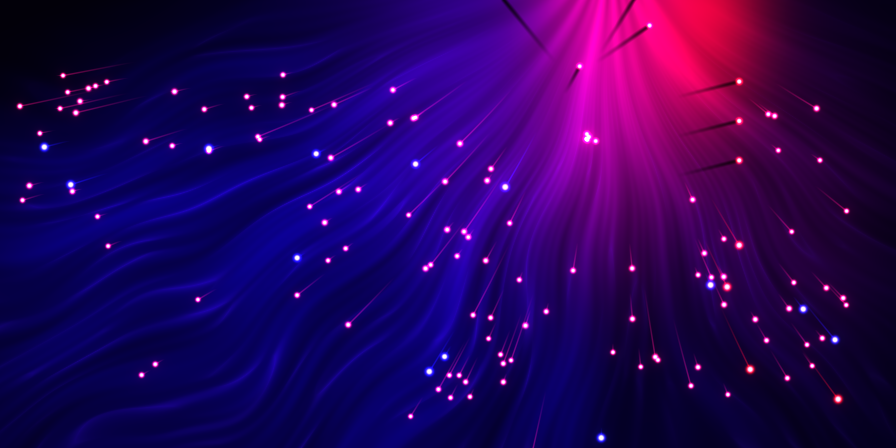
Give the GLSL for this background, as a WebGL 1 fragment shader.

```glsl
precision highp float;
// Fibre-optic spray: a bright magenta and red bundle at the top fans out into
// dark blue. Strands follow x = k * depth^1.6, so noise is stretched along k;
// glowing tips with fading tails are scattered by hashes on the same curves.
uniform vec2 u_resolution;

const vec2 SOURCE = vec2(1.36, 1.2);

vec2 hash2(float n) {
  return fract(sin(vec2(n * 12.99 + 1.3, n * 78.23 + 4.1)) * 4375.85);
}

vec2 gradientAt(vec2 cell) {
  float angle = 6.2832 * fract(sin(dot(cell, vec2(127.1, 311.7))) * 4375.85);
  return vec2(cos(angle), sin(angle));
}

float gradientNoise(vec2 p) {
  vec2 i = floor(p), f = fract(p);
  vec2 u = f * f * f * (f * (f * 6.0 - 15.0) + 10.0);
  float low = mix(dot(gradientAt(i), f),
                  dot(gradientAt(i + vec2(1, 0)), f - vec2(1, 0)), u.x);
  float high = mix(dot(gradientAt(i + vec2(0, 1)), f - vec2(0, 1)),
                   dot(gradientAt(i + vec2(1, 1)), f - vec2(1, 1)), u.x);
  return mix(low, high, u.y);
}

float softGlow(vec2 p, vec2 centre, vec2 radii) {
  vec2 d = (p - centre) / radii;
  return exp(-dot(d, d));
}

// Thin stroke, solid at the tip and fading towards the root
float stroke(vec2 p, vec2 tip, vec2 root, float width) {
  vec2 along = root - tip;
  float t = clamp(dot(p - tip, along) / dot(along, along), 0.0, 1.0);
  float d = length(p - tip - along * t);
  return (1.0 - t) * (1.0 - smoothstep(0.0, width + 1.0 / u_resolution.y, d));
}

// White core, coloured rim and faint halo
vec3 lightTip(vec2 p, vec2 centre, float size, vec3 tint) {
  float d = length(p - centre) / size;
  float d2 = d * d;
  return tint * (1.1 * exp(-d2 * d2 * 0.22) + 0.14 * exp(-d * 0.55))
       + vec3(0.95) * exp(-d2 * d2 * 1.4);
}

// Curved tail running back from a tip towards the source
float fibreTail(vec2 q, vec2 tip, float reach) {
  float t = q.y / tip.y;
  float slope = 1.6 * tip.x / tip.y * pow(t, 0.6);
  float stretch = sqrt(1.0 + slope * slope);
  float side = abs(q.x - tip.x * pow(t, 1.6)) / stretch;
  float along = (tip.y - q.y) * stretch;
  return step(0.0, along) * clamp(1.0 - along / reach, 0.0, 1.0)
       * (1.0 - smoothstep(0.0, 0.001 + 1.0 / u_resolution.y, side));
}

// Uneven scatter: wide left, dense centre column, sparse gap, right cluster
vec2 tipPosition(float i) {
  vec2 h = hash2(i), g = hash2(i + 211.0);
  vec2 bell = h + g - 1.0;
  if (i < 52.0) return vec2(0.03 + 0.9 * h.x, 0.01 + 0.8 * sqrt(h.y) + 0.1 * g.y);
  if (i < 84.0) return vec2(1.04, 0.32) + bell * vec2(0.19, 0.4);
  if (i < 94.0) return vec2(1.2 + 0.38 * h.x, 0.02 + 0.45 * h.y);
  return vec2(1.71, 0.44) + bell * vec2(0.24, 0.44);
}

void main() {
  vec2 p = gl_FragCoord.xy / u_resolution.y;
  p.x += 1.0 - 0.5 * u_resolution.x / u_resolution.y;
  vec2 q = vec2(p.x - SOURCE.x, max(SOURCE.y - p.y, 0.01));
  float r = length(q);
  float strand = atan(q.x, pow(q.y, 1.6)) + 0.12 * gradientNoise(p * 2.6);

  // Streaks along the strands, smooth in the bundle and finer further out
  float broad = gradientNoise(vec2(strand * 6.0, r * 1.8));
  float medium = gradientNoise(vec2(strand * 16.0 + 7.0, r * 2.4));
  float fine = gradientNoise(vec2(strand * 42.0 + 3.0, r * 2.8));
  float loose = smoothstep(0.25, 0.85, r);
  float streak = max(1.0 + 0.5 * broad + (0.5 * medium + 0.3 * fine) * loose, 0.15);
  float filament = pow(1.0 - abs(medium), 14.0) * smoothstep(-0.1, 0.5, fine) * loose;

  // Colour fields
  float corner = smoothstep(-0.06, 0.36, p.x * 0.45 - p.y + 0.9);
  float blue = softGlow(p, vec2(0.74, 0.42), vec2(1.0, 0.78)) * corner;
  blue *= 1.0 - 0.45 * softGlow(p, vec2(1.42, 0.3), vec2(0.14, 0.28));
  vec3 col = vec3(0.006, 0.0, 0.035);
  col += vec3(0.025, 0.0, 0.41) * blue * streak;
  col += vec3(0.15, 0.0, 0.23) * softGlow(p, vec2(1.02, 0.85), vec2(0.25, 0.36)) * streak;
  col += vec3(0.2, 0.0, 0.12) * softGlow(p, vec2(1.29, 0.6), vec2(0.26, 0.25)) * streak;
  col += vec3(0.16, 0.0, 0.08) * softGlow(p, vec2(1.74, 0.58), vec2(0.24, 0.34)) * streak;
  float calm = mix(streak, 1.0, 0.3);
  col += vec3(0.82, 0.01, 0.38) * softGlow(p, vec2(1.36, 0.98), vec2(0.165, 0.36)) * calm;
  col += vec3(0.76, 0.01, 0.03) * softGlow(p, vec2(1.57, 0.95), vec2(0.14, 0.25)) * calm;
  col += vec3(0.08, 0.01, 0.24) * filament * (0.08 + blue) * corner;

  // Dark strands crossing the bright bundle, with lit ends
  float dark = stroke(p, vec2(1.125, 1.0), vec2(1.24, 0.86), 0.006)
             + stroke(p, vec2(1.42, 1.01), vec2(1.34, 0.88), 0.006)
             + stroke(p, vec2(1.45, 0.943), vec2(1.33, 0.86), 0.006)
             + stroke(p, vec2(1.294, 0.852), vec2(1.26, 0.79), 0.005);
  vec3 pink = vec3(1.0, 0.05, 0.4);
  vec3 lights = lightTip(p, vec2(1.45, 0.943), 0.005, pink)
              + lightTip(p, vec2(1.294, 0.852), 0.005, pink);
  for (int i = 0; i < 3; i++) {
    vec2 tip = vec2(1.65, 0.818 - 0.088 * float(i));
    dark += stroke(p, tip, tip - vec2(0.14, 0.035), 0.005);
    lights += lightTip(p, tip, 0.0055, vec3(1.0, 0.05, 0.12));
  }
  col *= 1.0 - 0.8 * min(dark, 1.0);

  // Tight knot of lights inside the bundle
  for (int i = 0; i < 6; i++)
    lights += lightTip(p, vec2(1.32, 0.693) + (hash2(float(i) + 40.0) - 0.5) * 0.03, 0.005, pink);

  // Scattered tips: mostly pink, some larger in blue, a few red on the right
  for (int i = 0; i < 128; i++) {
    float n = float(i);
    vec2 tip = tipPosition(n), h = hash2(n + 500.0);
    float isBlue = step(mod(n, 10.0), 0.5);
    float isRed = step(1.55, tip.x) * step(0.8, h.x) * (1.0 - isBlue);
    vec3 tint = mix(mix(pink, vec3(1.0, 0.03, 0.05), isRed), vec3(0.12, 0.08, 1.0), isBlue);
    float size = 0.0042 + 0.001 * h.y + 0.002 * max(isBlue, isRed);
    lights += lightTip(p, tip, size, tint);
    vec2 tipDepth = vec2(tip.x - SOURCE.x, SOURCE.y - tip.y);
    lights += tint * 0.45 * fibreTail(q, tipDepth, 0.02 + 0.17 * h.x * h.x * h.x);
  }
  gl_FragColor = vec4(min(col + lights, 1.0), 1.0);
}
```
